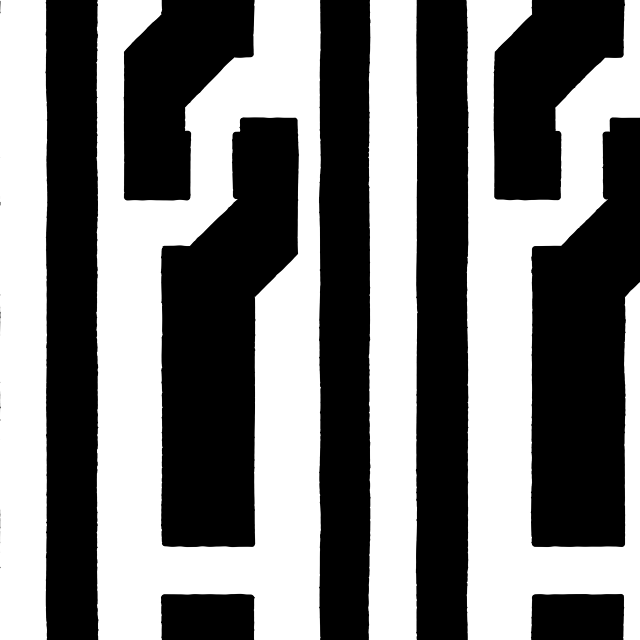
Reproduce this pattern procedurally as a Shadertoy shader.

```glsl
// Black vertical stripes alternating with interlocking bent bars on white.
// Each tile is a union of rounded boxes and diagonal struts; value noise
// displaces the coordinates so that the edges look slightly rough.

const float GRID = 768.0;        // design units along the canvas height
const float TILE_WIDTH = 444.0;  // horizontal repeat, in design units
const float CORNER = 4.0;        // corner radius of the bars

float hash(vec2 cell) {
    vec3 q = fract(vec3(cell.xyx) * 0.1031);
    q += dot(q, q.yzx + 33.33);
    return fract((q.x + q.y) * q.z);
}

// Smooth value noise in -1..1
float noise(vec2 p) {
    vec2 cell = floor(p);
    vec2 f = fract(p);
    f = f * f * (3.0 - 2.0 * f);
    float low = mix(hash(cell), hash(cell + vec2(1, 0)), f.x);
    float high = mix(hash(cell + vec2(0, 1)), hash(cell + vec2(1, 1)), f.x);
    return 2.0 * mix(low, high, f.y) - 1.0;
}

// Signed distance to a rounded box given by two opposite corners
float box(vec2 p, vec2 lo, vec2 hi, float radius) {
    vec2 d = abs(p - 0.5 * (lo + hi)) - 0.5 * (hi - lo) + radius;
    return length(max(d, 0.0)) + min(max(d.x, d.y), 0.0) - radius;
}

// Box cut to the diagonal band where x + y lies between two sums
float strut(vec2 p, vec2 lo, vec2 hi, float sumMin, float sumMax) {
    float middle = 0.5 * (sumMin + sumMax);
    float band = abs(p.x + p.y - middle) - 0.5 * (sumMax - sumMin);
    return max(box(p, lo, hi, 0.0), band * 0.7071);
}

float stripe(float x, float left, float right) {
    return abs(x - 0.5 * (left + right)) - 0.5 * (right - left);
}

// Stem that bends left and ends in a foot
float upperBar(vec2 p) {
    float d = box(p, vec2(194, -55), vec2(305, 69), CORNER);
    d = min(d, strut(p, vec2(149, 17), vec2(282, 130), 211.0, 351.0));
    d = min(d, box(p, vec2(149, 62), vec2(222, 200), CORNER));
    return min(d, box(p, vec2(149, 157), vec2(229, 240), CORNER));
}

// Head on the right that bends left into a long column
float lowerBar(vec2 p) {
    float d = box(p, vec2(288, 141), vec2(358, 305), CORNER);
    d = min(d, box(p, vec2(279, 158), vec2(358, 239), CORNER));
    d = min(d, strut(p, vec2(229, 238), vec2(358, 356), 523.5, 662.5));
    return min(d, box(p, vec2(194, 295), vec2(306, 656), CORNER));
}

// Slow waver plus short nicks, strongest across the vertical edges
vec2 roughen(vec2 p) {
    float waver = noise(p / vec2(27, 48));
    float nick = noise(p / vec2(13, 3) + 71.0);
    float ripple = noise(p / vec2(9, 15) + 19.0);
    return p + vec2(1.1 * waver + 0.8 * nick * nick * nick, 0.6 * ripple);
}

void mainImage(out vec4 fragColor, in vec2 fragCoord) {
    // Design space with y pointing down
    vec2 p = vec2(fragCoord.x, iResolution.y - fragCoord.y) * GRID / iResolution.y;
    p = roughen(p);

    // Wrap so that every bar lies whole inside one tile
    vec2 tile = vec2(mod(p.x + 30.0, TILE_WIDTH) - 30.0,
                     mod(p.y + 85.0, GRID) - 85.0);

    float ink = min(upperBar(tile), lowerBar(tile));
    ink = min(ink, stripe(tile.x, 56.0, 117.0));
    ink = min(ink, stripe(tile.x, 384.0, 443.5));
    ink = min(ink, stripe(tile.x + TILE_WIDTH, 384.0, 443.5));

    float pixel = GRID / iResolution.y;
    float paper = smoothstep(-0.6 * pixel, 0.6 * pixel, ink);
    fragColor = vec4(vec3(paper), 1.0);
}
```
